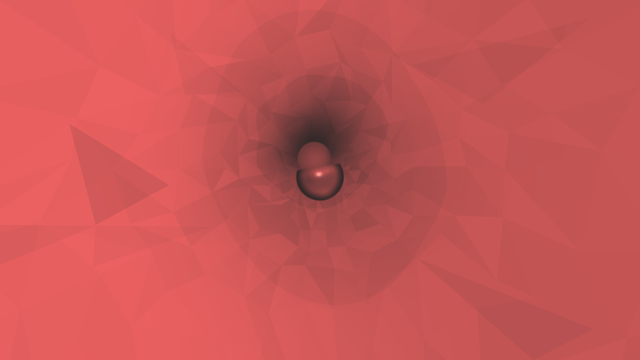
Give the GLSL for this background, as a WebGL 2 fragment shader.

```glsl
#version 300 es
precision highp float;

#define SPOKES 26.0
#define RINGS 3.2
#define JITTER 0.64
#define FACET_CONTRAST 0.085
#define EYE vec2(0.0, 0.02)
#define HOLE vec2(-0.018, 0.085)
#define BALL vec2(0.0, 0.009)
#define BALL_RADIUS 0.066
#define LOBE vec2(-0.016, 0.060)

uniform vec2 u_resolution;
out vec4 fragColor;

const float TAU = 6.2831853;

float hash(vec2 p) {
    vec3 q = fract(vec3(p.xyx) * 0.1031);
    q += dot(q, q.yzx + 33.33);
    return fract((q.x + q.y) * q.z);
}

float cross2(vec2 a, vec2 b) { return a.x * b.y - a.y * b.x; }

float edge(vec2 p, vec2 a, vec2 b) {
    return cross2(b - a, p - a) / max(length(b - a), 1e-5);
}

// Antialiased coverage of a triangle with either winding
float triangle(vec2 p, vec2 a, vec2 b, vec2 c, float px) {
    float s = sign(cross2(b - a, c - a));
    float d = min(min(s * edge(p, a, b), s * edge(p, b, c)), s * edge(p, c, a));
    return clamp(d / px + 0.5, 0.0, 1.0);
}

// Jittered corner of the log-polar mesh
vec2 corner(vec2 id) {
    vec2 key = vec2(mod(id.x, SPOKES), id.y + 40.0);
    vec2 shift = JITTER * (vec2(hash(key), hash(key + 71.3)) - 0.5);
    float angle = (id.x + shift.x) / SPOKES * TAU;
    return exp((id.y + shift.y) / RINGS) * vec2(cos(angle), sin(angle));
}

// Random shade of the wall facet under p, from -0.5 to 0.5
float facets(vec2 p, float px) {
    vec2 cell = floor(vec2(atan(p.y, p.x) / TAU * SPOKES, log(length(p) + 1e-4) * RINGS));
    vec2 sum = vec2(0.0, 1e-4);
    for (int j = -1; j <= 1; j++)
    for (int i = -1; i <= 1; i++) {
        vec2 id = cell + vec2(i, j);
        vec2 key = vec2(mod(id.x, SPOKES), id.y + 60.0);
        vec2 a = corner(id), b = corner(id + vec2(1, 0));
        vec2 c = corner(id + vec2(1, 1)), d = corner(id + vec2(0, 1));
        bool flip = hash(key + 17.0) > 0.6;
        float w1 = triangle(p, a, b, flip ? d : c, px);
        float w2 = triangle(p, flip ? b : a, c, d, px);
        sum += w1 * vec2(hash(key + 5.7) - 0.5, 1.0);
        sum += w2 * vec2(hash(key + 29.1) - 0.5, 1.0);
    }
    return sum.x / sum.y;
}

// Inside of a bend in the tunnel, with a jagged outline
float bend(vec2 p, vec2 center, vec2 size, float seed, float px) {
    vec2 q = (p - center) / size;
    float t = (atan(q.y, q.x) / TAU + 0.5) * 15.0;
    float k = floor(t);
    float rim = mix(hash(vec2(k, seed)), hash(vec2(mod(k + 1.0, 15.0), seed)), t - k);
    float d = (0.91 + 0.18 * rim - length(q)) * size.x;
    return clamp(d / px + 0.5, 0.0, 1.0);
}

float glow(vec2 p, vec2 size) { return exp(-dot(p / size, p / size)); }

void main() {
    float px = 1.0 / u_resolution.y;
    vec2 p = (gl_FragCoord.xy - 0.5 * u_resolution) * px;

    // Wall light: bright left, dim right, darker toward the middle
    float wall = mix(0.905, 0.775, smoothstep(-0.55, 0.5, p.x));
    float away = length(p - vec2(0.0, 0.05));
    wall *= 1.0 - 0.24 * exp(-away * away / 0.08);
    float contrast = FACET_CONTRAST * mix(1.0, 0.45, smoothstep(0.2, 0.6, away));
    wall += contrast * facets(p - EYE, px);

    // Broad facets near the viewer
    wall -= 0.085 * triangle(p, vec2(-0.697, 0.157), vec2(-0.623, -0.125), vec2(-0.419, -0.014), px);
    wall -= 0.045 * triangle(p, vec2(-0.889, -0.125), vec2(-0.623, -0.127), vec2(-0.889, -0.236), px);
    wall -= 0.03 * triangle(p, vec2(-0.623, -0.127), vec2(-0.299, -0.13), vec2(-0.63, -0.24), px);
    wall -= 0.035 * triangle(p, vec2(-0.414, 0.407), vec2(-0.375, 0.234), vec2(-0.218, 0.245), px);
    wall -= 0.03 * triangle(p, vec2(0.454, 0.21), vec2(0.75, 0.449), vec2(0.257, 0.319), px);
    wall -= 0.04 * triangle(p, vec2(0.269, -0.218), vec2(0.759, -0.414), vec2(0.593, -0.5), px);

    // Bends and the dark far end
    wall -= 0.035 * bend(p, vec2(0.014, 0.06), vec2(0.328, 0.398), 3.0, px);
    wall -= 0.05 * bend(p, vec2(0.0, 0.115), vec2(0.18, 0.18), 8.0, px);
    vec2 q = p - HOLE;
    q.x -= 0.2 * q.y;
    q.y *= q.y > 0.0 ? 0.8 : 1.5;
    wall = mix(wall, 0.17, 0.95 * glow(q, vec2(0.095)));

    // Lit wall beyond the hole
    float lobe = smoothstep(px, -px, length(p - LOBE) - 0.046);
    float lobeLight = 0.36 + 0.22 * glow(p - LOBE - vec2(0.004, -0.004), vec2(0.045));
    wall = mix(wall, lobeLight, lobe * smoothstep(0.055, 0.01, p.x));

    // Glossy ball: dark rim, reflected band, low patch, highlight
    vec2 b = p - BALL;
    float r = length(b) / BALL_RADIUS;
    float ball = 0.5 - 0.32 * smoothstep(0.6, 1.0, r);
    ball -= 0.12 * glow(b - vec2(-0.035, 0.002), vec2(0.018, 0.03));
    ball += 0.10 * glow(b - vec2(0.016, -0.046), vec2(0.022, 0.014));
    float band = b.y - 0.013 - 0.16 * b.x;
    ball += 0.24 * glow(vec2(b.x, band), vec2(0.038, 0.012)) * (0.8 + 0.4 * hash(floor(b * 240.0)));
    float cap = smoothstep(0.006, -0.004, band - 0.014);
    wall = mix(wall, ball, cap * smoothstep(px, -px, (r - 1.0) * BALL_RADIUS));

    vec3 color = vec3(wall, vec2(0.1 + 0.3 * wall));
    color += vec3(0.45, 0.35, 0.32) * glow(p - vec2(-0.003, 0.0155), vec2(0.008, 0.006));
    fragColor = vec4(color, 1.0);
}
```
